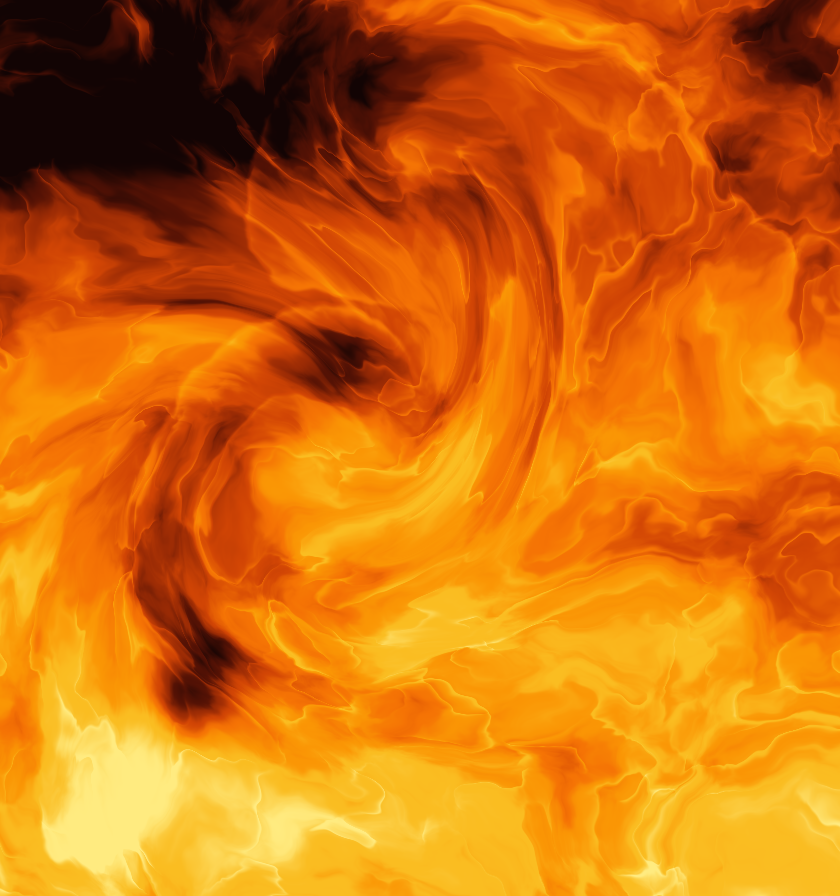
Write a WebGL 1 fragment shader that draws this texture.

```glsl
precision highp float;
// Billowing wall of fire: curling flame sheets, bright filaments and dark smoky hollows.
uniform vec2 u_resolution;

const mat2 TURN = mat2(0.8, 0.6, -0.6, 0.8);

vec2 gradientAt(vec2 cell) {
  float h = fract(sin(dot(cell, vec2(127.1, 311.7))) * 43758.55);
  return vec2(cos(6.2832 * h), sin(6.2832 * h));
}

float gradientNoise(vec2 p) {
  vec2 i = floor(p), f = fract(p);
  vec2 u = f * f * f * (f * (f * 6.0 - 15.0) + 10.0);
  vec2 e = vec2(1.0, 0.0);
  float low = mix(dot(gradientAt(i), f), dot(gradientAt(i + e), f - e), u.x);
  float high = mix(dot(gradientAt(i + e.yx), f - e.yx),
                   dot(gradientAt(i + e.xx), f - e.xx), u.x);
  return mix(low, high, u.y);
}

float fbm(vec2 p) {
  float sum = 0.0, amp = 1.0;
  for (int i = 0; i < 5; i++) {
    sum += amp * gradientNoise(p);
    p = TURN * p * 2.03 + 7.3;
    amp *= 0.5;
  }
  return sum;
}

vec2 warp(vec2 p, float scale, float strength, float seed) {
  vec2 q = p * scale + seed;
  return p + strength * vec2(fbm(q), fbm(q + vec2(31.7, 17.3)));
}

// Rotates space around a centre, fading with distance
vec2 swirl(vec2 p, vec2 center, float radius, float angle) {
  vec2 d = p - center;
  float a = angle * exp(-dot(d, d) / (radius * radius));
  return center + mat2(cos(a), sin(a), -sin(a), cos(a)) * d;
}

float blob(vec2 p, vec2 center, vec2 size) {
  vec2 d = (p - center) / size;
  return exp(-dot(d, d));
}

// Edge of a flame sheet: crisp on one side, fading softly on the other
float sheetEdge(float d, float width) {
  return smoothstep(-0.6 * width, 0.1 * width, d) * exp(-max(d, 0.0) / width);
}

// Curled rim, brightest towards the facing direction
float rim(vec2 p, vec2 center, float radius, vec2 facing, float width) {
  vec2 d = p - center;
  float r = length(d);
  float side = dot(d / max(r, 0.001), normalize(facing));
  return sheetEdge(radius - r, width) * smoothstep(-0.1, 0.6, side);
}

// Layers of folded sheets, from broad curls to fine threads
float filaments(vec2 p) {
  float sum = 0.0, scale = 3.2, amp = 1.0;
  for (int i = 0; i < 4; i++) {
    vec2 q = p * scale + float(i) * 13.1;
    float visible = smoothstep(-0.12, 0.3, gradientNoise(q * 0.7 + 41.0));
    sum += amp * visible * sheetEdge(gradientNoise(q), 0.065);
    p = TURN * p;
    scale *= 1.75;
    amp *= 0.86;
  }
  return sum;
}

// Broad layout: hot at the bottom, smoky at the upper left
float baseHeat(vec2 p) {
  float heat = mix(0.83, 0.33, smoothstep(0.0, 0.95, p.y));
  heat -= 0.62 * blob(p, vec2(0.06, 0.94), vec2(0.25, 0.2));
  heat -= 0.5 * blob(p, vec2(0.34, 0.56), vec2(0.12, 0.06));
  heat -= 0.65 * blob(p, vec2(0.2, 0.22), vec2(0.08, 0.06));
  heat -= 0.22 * blob(p, vec2(0.2, 0.42), vec2(0.12, 0.14));
  heat += 0.22 * blob(p, vec2(0.14, 0.1), vec2(0.18, 0.09));
  heat += 0.16 * blob(p, vec2(0.58, 0.5), vec2(0.22, 0.09));
  return heat;
}

vec3 fireColor(float heat) {
  vec3 c = mix(vec3(0.07, 0.015, 0.015), vec3(0.33, 0.07, 0.02), smoothstep(-0.16, 0.07, heat));
  c = mix(c, vec3(0.61, 0.17, 0.02), smoothstep(0.05, 0.2, heat));
  c = mix(c, vec3(0.82, 0.27, 0.02), smoothstep(0.18, 0.36, heat));
  c = mix(c, vec3(0.96, 0.45, 0.02), smoothstep(0.34, 0.55, heat));
  c = mix(c, vec3(0.98, 0.59, 0.02), smoothstep(0.53, 0.73, heat));
  c = mix(c, vec3(0.98, 0.74, 0.13), smoothstep(0.71, 0.91, heat));
  return mix(c, vec3(1.0, 0.92, 0.5), smoothstep(0.92, 1.25, heat));
}

void main() {
  vec2 p = gl_FragCoord.xy / u_resolution.y;

  // Turbulent flow curling around two vortices
  vec2 flow = swirl(p, vec2(0.32, 0.47), 0.22, 1.5);
  flow = swirl(flow, vec2(0.42, 0.81), 0.18, -1.2);
  flow = warp(flow, 2.6, 0.13, 3.0);
  vec2 fine = warp(flow, 7.0, 0.035, 19.0);
  vec2 bent = warp(p, 4.0, 0.05, 8.0);

  float base = baseHeat(bent);
  float billow = 0.52 * fbm(fine * vec2(4.0, 5.0)) + 0.16 * fbm(fine * 15.0 + 5.0);

  float rims = rim(bent, vec2(0.33, 0.47), 0.18, vec2(-0.6, 1.0), 0.016)
             + 0.7 * rim(bent, vec2(0.33, 0.44), 0.1, vec2(-0.2, 1.0), 0.01)
             + 0.9 * rim(bent, vec2(0.42, 0.81), 0.15, vec2(-1.0, -0.3), 0.012);

  float glow = 0.36 * filaments(fine) + 0.3 * rims;
  float heat = base + billow - 0.06 + glow * (0.45 + 0.55 * clamp(base, 0.0, 1.0));
  gl_FragColor = vec4(fireColor(heat), 1.0);
}
```
